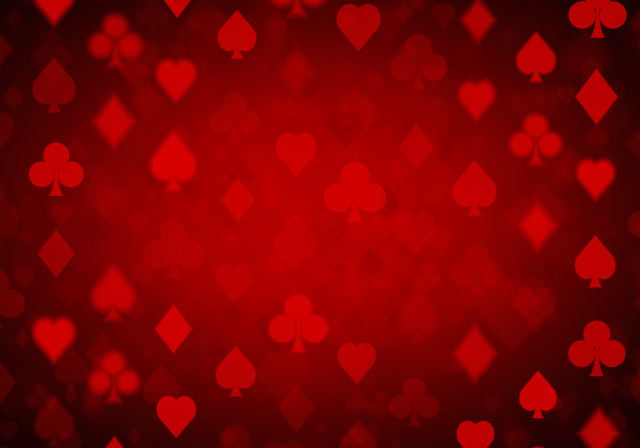
Reproduce this background procedurally as a WebGL 2 fragment shader.

```glsl
#version 300 es
precision highp float;
// Playing card suits drifting over a glowing red backdrop with dark corners.

uniform vec2 u_resolution;
out vec4 outColor;

// Colours
const vec3 GLOW_RED = vec3(0.69, 0.0, 0.0);
const vec3 CORNER_RED = vec3(0.10, 0.010, 0.008);
const vec3 VIVID_RED = vec3(0.88, 0.005, 0.005);
const vec3 SHADE_RED = vec3(0.26, 0.0, 0.0);

// Glow, in fractions of the canvas
const vec2 GLOW_CENTER = vec2(0.485, 0.51);
const float GLOW_INNER = 0.18;
const float GLOW_OUTER = 1.43;

// Main skewed lattice, in canvas heights, measured from the top left
const vec2 LATTICE_START = vec2(0.123, 0.191);
const vec2 LATTICE_PITCH = vec2(0.1345, 0.188);
const float COLUMN_RISE = 0.1022;
const float JITTER = 0.010;

// Per suit: club, diamond, heart, spade
const vec4 SUIT_SIZE = vec4(0.062, 0.056, 0.050, 0.058);
const vec4 WAVE_PERIOD = vec4(4.0, 6.5, 2.25, 6.2);  // columns between bright ones
const vec4 WAVE_PEAK = vec4(0.5, 1.6, 0.0, 2.0);     // first bright column

// Faint scattered layers
const int FAINT_LAYERS = 4;
const float FAINT_PITCH = 0.27;
const float LAYER_SHRINK = 0.70;

vec3 hash3(vec2 cell, float seed) {
  vec3 q = fract(vec3(cell.xyx + seed * 7.31) * vec3(0.1031, 0.1030, 0.0973));
  q += dot(q, q.yxz + 33.33);
  return fract((q.xxy + q.yzz) * q.zyx);
}

float diamond(vec2 p) {
  p = abs(p);
  return (p.x / 0.76 + p.y - 1.0) * 0.6;
}

float heart(vec2 p) {
  p = vec2(abs(p.x) * 1.18, p.y + 1.0) * 0.58;
  if (p.x + p.y > 1.0) return (length(p - vec2(0.25, 0.75)) - 0.3536) / 0.64;
  vec2 a = p - vec2(0.0, 1.0);
  vec2 b = p - 0.5 * max(p.x + p.y, 0.0);
  return sqrt(min(dot(a, a), dot(b, b))) * sign(p.x - p.y) / 0.64;
}

// Flared foot shared by clubs and spades
float stem(vec2 p) {
  float t = clamp(-p.y, 0.0, 1.0);
  return max(abs(p.x) - 0.07 - 0.18 * t * t * t, abs(p.y + 0.45) - 0.55);
}

float club(vec2 p) {
  float side = length(vec2(abs(p.x) - 0.54, p.y + 0.2));
  float top = length(p - vec2(0.0, 0.5));
  return min(min(side, top) - 0.48, stem(p));
}

float spade(vec2 p) {
  float leaf = heart(vec2(p.x, 0.12 - p.y) * 1.12) / 1.12;
  return min(leaf, stem(p));
}

float suitDistance(vec2 p, float suit) {
  if (suit < 0.5) return club(p);
  if (suit < 1.5) return diamond(p);
  if (suit < 2.5) return heart(p);
  return spade(p);
}

// Soft coverage of one suit; size and blur are in canvas heights
float suitMask(vec2 p, float suit, float size, float blur) {
  float d = suitDistance(p / size, suit) * size;
  float edge = blur + 0.8 / u_resolution.y;
  return smoothstep(edge, -edge, d);
}

// Small and large translucent suits, some lighter and some darker
vec3 addFaintLayer(vec3 color, vec2 p, float pitch, float seed) {
  vec2 home = floor(p / pitch);
  for (int j = -1; j <= 1; j++)
  for (int i = -1; i <= 1; i++) {
    vec2 cell = home + vec2(i, j);
    vec3 place = hash3(cell, seed);
    vec3 look = hash3(cell, seed + 19.0);
    vec2 q = p - (cell + 0.15 + 0.7 * place.xy) * pitch;
    float size = pitch * mix(0.18, 0.36, place.z);
    float mask = suitMask(vec2(q.x, -q.y), floor(look.x * 4.0), size, size * 0.35 * look.y * look.y);
    vec3 tint = look.z < 0.4 ? SHADE_RED : VIVID_RED;
    color = mix(color, tint, mask * mix(0.04, 0.16, fract(look.z * 9.0)));
  }
  return color;
}

// Larger suits, cycling in order along each staggered column
vec3 addMainSuits(vec3 color, vec2 p) {
  float column = round((p.x - LATTICE_START.x) / LATTICE_PITCH.x);
  for (int i = -1; i <= 1; i++) {
    float c = column + float(i);
    vec2 base = LATTICE_START + c * vec2(LATTICE_PITCH.x, -COLUMN_RISE);
    float row = round((p.y - base.y) / LATTICE_PITCH.y);
    for (int j = -1; j <= 1; j++) {
      float r = row + float(j);
      float suit = mod(r + c + 3.0, 4.0);
      int s = int(suit + 0.5);
      vec3 look = hash3(vec2(c, r), 3.0);
      vec2 q = p - base - vec2(0.0, r * LATTICE_PITCH.y);
      q -= (hash3(vec2(c, r), 11.0).xy - 0.5) * JITTER;
      float size = SUIT_SIZE[s] * mix(0.88, 1.12, look.x);
      float blur = 0.012 * smoothstep(0.5, 1.0, look.y);
      // Brightness swells across the columns at a pace of its own per suit
      float wave = 0.5 + 0.5 * cos(6.2832 * (c - WAVE_PEAK[s]) / WAVE_PERIOD[s]);
      float strength = mix(0.08, 0.78, wave) + 0.1 * look.z;
      color = mix(color, VIVID_RED, strength * suitMask(vec2(q.x, -q.y), suit, size, blur));
    }
  }
  return color;
}

void main() {
  vec2 uv = gl_FragCoord.xy / u_resolution;
  vec2 p = vec2(gl_FragCoord.x, u_resolution.y - gl_FragCoord.y) / u_resolution.y;

  // Elliptical glow
  float d = length((uv - GLOW_CENTER) * 2.0);
  vec3 color = mix(GLOW_RED, CORNER_RED, smoothstep(GLOW_INNER, GLOW_OUTER, d));

  // Suits from far to near
  float pitch = FAINT_PITCH;
  for (int k = 0; k < FAINT_LAYERS; k++) {
    color = addFaintLayer(color, p, pitch, float(k) + 1.0);
    pitch *= LAYER_SHRINK;
  }
  outColor = vec4(addMainSuits(color, p), 1.0);
}
```
